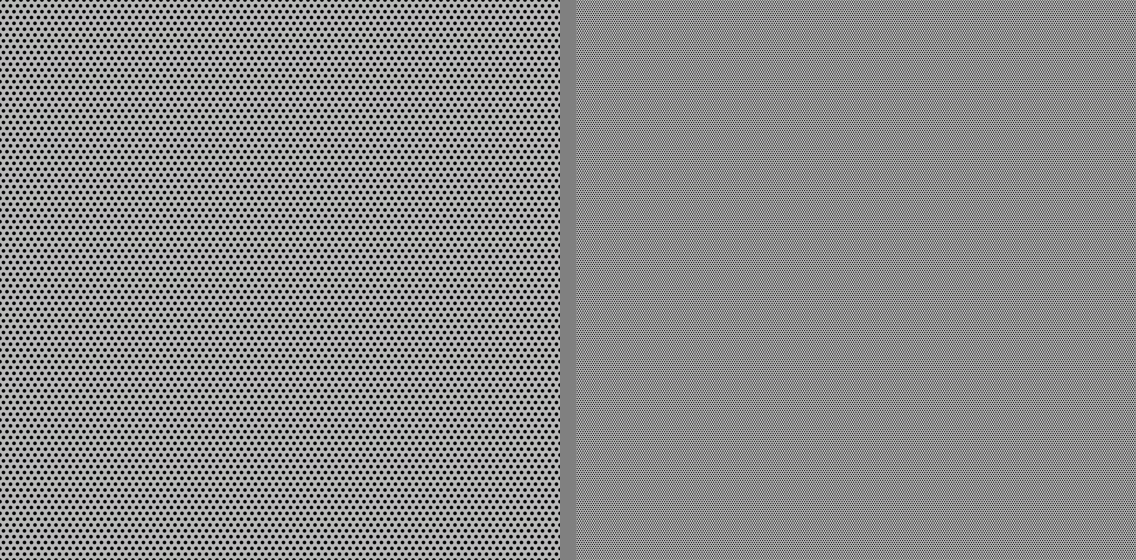
Left, the tile; right, the same tile 3 across and 3 down.
Reproduce this texture procedurally as a Shadertoy shader.

```glsl
// Perforated grey metal sheet: 96 staggered rows of 80 round black holes.
// Each pixel averages a grid of samples for hole coverage, over faint grain.
// Every repeat count is whole and the grain wraps, so the tile is seamless.

const float TAU = 6.2831853;

// Integer hash of a lattice cell, returning 0 to 1
float hash(ivec2 cell) {
    uint h = uint(cell.x) * 1597334677u ^ uint(cell.y) * 3812015801u;
    h = (h ^ (h >> 15)) * 2246822519u;
    h ^= h >> 13;
    return float(h & 65535u) / 65535.0;
}

// Smooth value noise that wraps after 'period' cells
float wrappedNoise(vec2 uv, ivec2 period) {
    vec2 p = uv * vec2(period);
    vec2 f = smoothstep(0.0, 1.0, fract(p));
    ivec2 a = ivec2(floor(p)) % period;
    ivec2 b = (a + 1) % period;
    float low = mix(hash(a), hash(ivec2(b.x, a.y)), f.x);
    float high = mix(hash(ivec2(a.x, b.y)), hash(b), f.x);
    return mix(low, high, f.y);
}

// Distance to the nearest hole centre; odd rows shift by half a pitch
float holeDistance(vec2 uv) {
    vec2 grid = uv * vec2(80.0, 96.0);
    float row = round(grid.y);
    grid.x += 0.5 * mod(row, 2.0);
    vec2 offset = (grid - vec2(round(grid.x), row)) / vec2(80.0, 96.0);
    return length(offset);
}

// Share of the pixel that lies inside a hole, from 4 by 4 soft samples
float holeCoverage(vec2 fragCoord) {
    float soft = 0.5 / min(iResolution.x, iResolution.y);
    float sum = 0.0;
    for (int i = 0; i < 16; i++) {
        vec2 shift = (vec2(i % 4, i / 4) - 1.5) / 4.0;
        float d = holeDistance((fragCoord + shift) / iResolution.xy);
        sum += 1.0 - smoothstep(-soft, soft, d - 0.00325);
    }
    return sum / 16.0;
}

void mainImage(out vec4 fragColor, in vec2 fragCoord) {
    vec2 uv = fragCoord / iResolution.xy;

    // Sheet: grey with a barely visible tint and faint brushed grain
    float band = 0.5 + 0.5 * cos(TAU * 14.0 * uv.y);
    vec3 metal = mix(vec3(0.733, 0.729, 0.736), vec3(0.729, 0.733, 0.727), band);
    metal += 0.011 * (wrappedNoise(uv, ivec2(64, 256)) - 0.5);

    // Holes: near black
    fragColor = vec4(mix(metal, vec3(0.008), holeCoverage(fragCoord)), 1.0);
}
```
